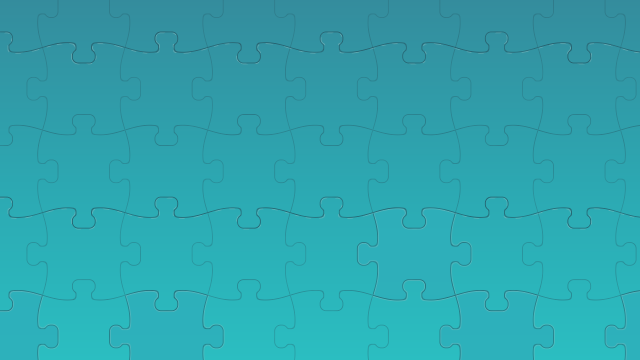
This pattern is drawn by a Shadertoy shader. Its source:

```glsl
// Interlocking jigsaw pieces with engraved seams on a vertical teal gradient.

const float PITCH = 0.2294;               // piece size, in canvas heights
const vec2 GRID_ORIGIN = vec2(0.118, 0.180);
const float WAVE_HEIGHT = 0.058;          // seam values, in piece sizes
const float WAVE_SPAN = 0.6;
const vec2 HEAD_HALF = vec2(0.138, 0.080);
const float HEAD_RADIUS = 0.072;
const float HEAD_CENTER = 0.108;
const float NECK_HALF = 0.094;
const float FILLET = 0.045;
const float SEAM_HALF_WIDTH = 0.0011;     // in canvas heights
const float GLINT_OFFSET = 0.0026;
const vec3 TOP_COLOR = vec3(0.205, 0.550, 0.615);
const vec3 MIDDLE_COLOR = vec3(0.172, 0.662, 0.700);
const vec3 BOTTOM_COLOR = vec3(0.168, 0.745, 0.757);
const vec3 LOOSE_COLOR = vec3(0.180, 0.685, 0.730);
const vec3 SEAM_COLOR = vec3(0.140, 0.330, 0.380);
const vec3 GLINT_COLOR = vec3(0.560, 0.740, 0.750);
const float PI = 3.14159265;

float smoothMin(float a, float b, float k) {
    float h = max(k - abs(a - b), 0.0) / k;
    return min(a, b) - 0.25 * h * h * k;
}

float roundedBox(vec2 p, vec2 halfSize, float radius) {
    vec2 q = abs(p) - halfSize + radius;
    return length(max(q, 0.0)) + min(max(q.x, q.y), 0.0) - radius;
}

// Signed distance to one seam: x runs along it, the knob points to +y.
float seamDistance(vec2 p) {
    float wave = -WAVE_HEIGHT * sin(PI * (0.5 - abs(p.x)) / WAVE_SPAN);
    float body = 0.97 * (p.y - wave);
    float head = roundedBox(p - vec2(0.0, HEAD_CENTER), HEAD_HALF, HEAD_RADIUS);
    float neck = roundedBox(p, vec2(NECK_HALF, 0.10), 0.01);
    return smoothMin(body, smoothMin(head, neck, 0.02), FILLET);
}

// +1 on even cells of a checkerboard, -1 on odd ones.
float checker(vec2 cell) {
    return 1.0 - 2.0 * mod(cell.x + cell.y, 2.0);
}

// 1 for the loose pieces, which repeat every six columns in the low rows.
float looseness(vec2 piece) {
    float column = mod(piece.x + 3.0, 6.0) - 3.0;
    bool lowRow = piece.y == -1.0 && abs(column) == 1.0;
    bool nextRow = piece.y == 0.0 && column == -2.0;
    return lowRow || nextRow ? 1.0 : 0.0;
}

// Uneven wear from layered sines.
float wear(vec2 p) {
    float s = sin(p.x * 5.3 + 1.7 * sin(p.y * 4.1));
    s += 0.6 * sin(p.x * 17.0 - p.y * 13.0);
    s += 0.4 * sin(p.x * 61.0 + p.y * 47.0);
    return 0.5 + 0.25 * s;
}

float stroke(float d, float pixel) {
    return clamp((SEAM_HALF_WIDTH - abs(d)) / pixel + 0.5, 0.0, 1.0);
}

vec3 background(float y) {
    vec3 lower = mix(BOTTOM_COLOR, MIDDLE_COLOR, clamp(y / 0.47, 0.0, 1.0));
    return mix(lower, TOP_COLOR, clamp((y - 0.47) / 0.53, 0.0, 1.0));
}

void mainImage(out vec4 fragColor, in vec2 fragCoord) {
    float pixel = 1.0 / iResolution.y;
    vec2 uv = fragCoord * pixel;
    vec2 grid = (uv - GRID_ORIGIN) / PITCH;
    vec2 cell = floor(grid);
    vec2 corner = floor(grid + 0.5);
    vec2 along = grid - cell - 0.5;
    vec2 across = grid - corner;

    // Knob directions alternate along both families of seams.
    float flipRow = checker(vec2(cell.x, corner.y));
    float flipColumn = -checker(vec2(corner.x, cell.y));
    float above = flipRow * seamDistance(vec2(along.x, across.y * flipRow)) * PITCH;
    float right = flipColumn * seamDistance(vec2(along.y, across.x * flipColumn)) * PITCH;

    // Piece under this point and its neighbours over the nearest seams.
    vec2 piece = corner - 1.0 + step(0.0, vec2(right, above));
    float loose = looseness(piece);
    float looseRow = max(loose, looseness(vec2(piece.x, 2.0 * corner.y - 1.0 - piece.y)));
    float looseColumn = max(loose, looseness(vec2(2.0 * corner.x - 1.0 - piece.x, piece.y)));

    vec3 color = background(uv.y);
    float inside = clamp(min(abs(above), abs(right)) / pixel + 0.5, 0.0, 1.0);
    color = mix(color, LOOSE_COLOR, loose * inside * 0.85);

    // Odd rows are cut deeper; wear varies each seam along its length.
    float worn = wear(grid);
    float deepRow = mod(corner.y, 2.0);
    float rowDepth = mix(0.46, 0.82, max(deepRow, 0.7 * looseRow)) * mix(0.75, 1.1, worn);
    float columnDepth = mix(0.36, 0.62, looseColumn) * mix(0.75, 1.1, worn);
    float seam = max(stroke(above, pixel) * rowDepth, stroke(right, pixel) * columnDepth);

    // Broken glints beside the deep and loose seams.
    float dashes = smoothstep(-0.1, 0.7, sin(grid.x * 37.0 + 2.0 * sin(grid.y * 29.0)));
    float rowGlint = stroke(above + GLINT_OFFSET, pixel) * max(0.5 * deepRow * dashes, 0.42 * looseRow);
    float columnGlint = stroke(right - GLINT_OFFSET, pixel) * 0.38 * looseColumn;
    color = mix(color, GLINT_COLOR, max(rowGlint, columnGlint));
    color = mix(color, SEAM_COLOR, clamp(seam, 0.0, 1.0));

    fragColor = vec4(color, 1.0);
}
```
